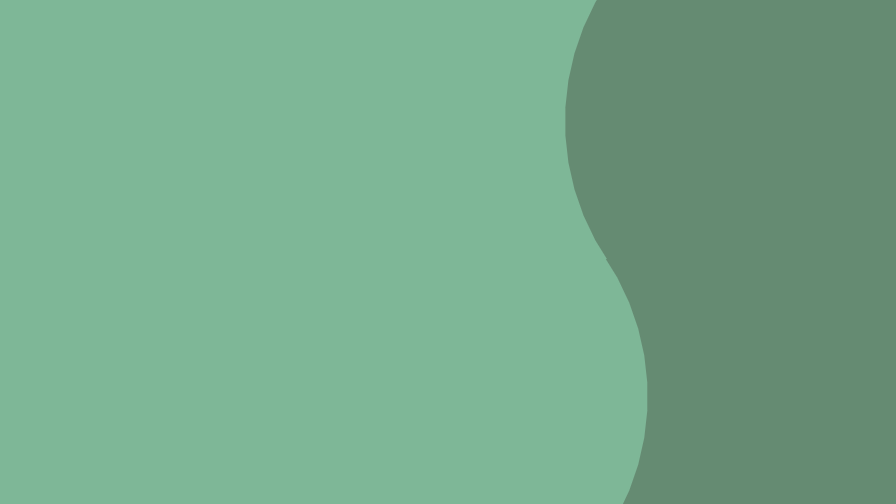
Give the GLSL for this background, as a Shadertoy shader.

```glsl
const vec3 MINT = vec3(0.496, 0.717, 0.594);
const vec3 FOREST = vec3(0.398, 0.546, 0.449);

// Signed distance to the left side of a faceted disc; everything right of its centre is inside
float facetedArc(vec2 p, float radius, float facetAngle) {
    p.x = min(p.x, 0.0);
    float angle = atan(p.y, max(-p.x, 1e-5));
    float facet = round(angle / facetAngle) * facetAngle;
    float apothem = radius * cos(0.5 * facetAngle);
    return dot(p, vec2(-cos(facet), sin(facet))) - apothem;
}

// S-shaped border: two arcs, each the other turned half a circle about the pivot
float waveBorder(vec2 p, vec2 pivot, vec2 arcOffset, float radius, float facetAngle) {
    vec2 local = p - pivot;
    float side = local.y < 0.0 ? -1.0 : 1.0;
    return side * facetedArc(side * local - arcOffset, radius, facetAngle);
}

// Smooth coverage of the region where the distance is negative
float coverage(float dist, float pixel) {
    return clamp(0.5 - dist / pixel, 0.0, 1.0);
}

void mainImage(out vec4 fragColor, in vec2 fragCoord) {
    float pixel = 1.0 / iResolution.y;
    vec2 uv = fragCoord * pixel;

    // Keep the pivot at a fixed share of the width
    vec2 pivot = vec2(0.6767 * iResolution.x * pixel, 0.4861);
    vec2 arcOffset = vec2(0.4111, 0.2731);
    float border = waveBorder(uv, pivot, arcOffset, 0.4931, 0.111);

    fragColor = vec4(mix(MINT, FOREST, coverage(border, pixel)), 1.0);
}
```
